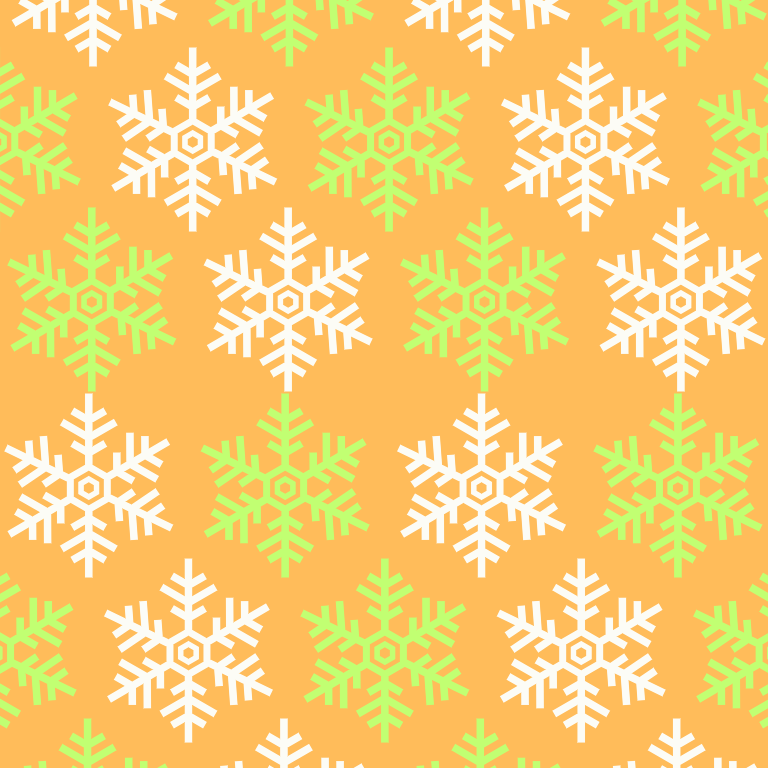
This pattern is drawn by a WebGL 2 fragment shader. Its source:

```glsl
#version 300 es
precision highp float;
// Staggered rows of six-armed snowflakes, alternately white and lime, on orange.
// Each flake is three barbed bars crossed at its centre, with hexagon rings on top.
// Three rows form a block that repeats downward with a slight sideways drift.

uniform vec2 u_resolution;
out vec4 fragColor;

const vec3 ORANGE = vec3(1.0, 0.737, 0.353);
const vec3 LIME = vec3(0.757, 1.0, 0.447);
const vec3 WHITE = vec3(0.988, 0.988, 0.965);

// Layout, in canvas heights
const float COLUMN_PITCH = 0.2557;
const vec2 BLOCK_STEP = vec2(-0.0055, -0.6654);
const float FLAKE_RADIUS = 0.1198;

// Flake parts, in flake radii
const float HALF_STROKE = 0.041;
const float VERTICAL_SHIFT = 0.027;

float boxDistance(vec2 p, vec2 halfSize) {
    vec2 d = abs(p) - halfSize;
    return length(max(d, 0.0)) + min(max(d.x, d.y), 0.0);
}

// Hexagon with a corner at the top
float hexDistance(vec2 p, float apothem) {
    p = abs(p);
    return max(p.x, dot(p, vec2(0.5, 0.8660254))) - apothem;
}

// Side branch leaving the stem at 60 degrees
float barbDistance(vec2 p, float start, float len) {
    const vec2 dir = vec2(0.8660254, 0.5);
    vec2 d = p - vec2(0.0, start);
    vec2 local = vec2(dot(d, dir), dot(d, vec2(-dir.y, dir.x)));
    return boxDistance(local - vec2(0.5 * len, 0.0), vec2(0.5 * len, HALF_STROKE));
}

// Two opposite arms with three pairs of barbs each
float barDistance(vec2 p, float degreesFromX) {
    float a = radians(degreesFromX);
    vec2 axis = vec2(cos(a), sin(a));
    vec2 q = abs(vec2(dot(p, vec2(-axis.y, axis.x)), dot(p, axis)));
    float d = boxDistance(q, vec2(HALF_STROKE, 1.0));
    d = min(d, barbDistance(q, 0.354, 0.207));
    d = min(d, barbDistance(q, 0.520, 0.339));
    return min(d, barbDistance(q, 0.708, 0.207));
}

float flakeDistance(vec2 p) {
    float arms = barDistance(p - vec2(0.0, VERTICAL_SHIFT), 90.0);
    arms = min(arms, barDistance(p, 30.3));
    arms = min(arms, barDistance(p, -25.8));
    // Hub: an outer ring cut from the arms, and a small ring inside
    float hub = max(min(arms, hexDistance(p, 0.239)), -hexDistance(p, 0.163));
    float core = max(hexDistance(p, 0.114), -hexDistance(p, 0.054));
    return min(hub, core);
}

// Centre of the first flake in each row of a block
vec2 rowOrigin(int row) {
    if (row == 0) return vec2(0.1211, 1.0300);
    if (row == 1) return vec2(-0.0048, 0.8151);
    return vec2(0.1195, 0.6068);
}

void main() {
    vec2 p = gl_FragCoord.xy / u_resolution.y;
    float pixel = 1.0 / u_resolution.y;
    vec3 color = ORANGE;

    for (int row = 0; row < 3; row++) {
        // Nearest flake of this row type
        vec2 origin = rowOrigin(row);
        float block = round((p.y - origin.y) / BLOCK_STEP.y);
        vec2 local = p - origin - block * BLOCK_STEP;
        float column = round(local.x / COLUMN_PITCH);
        local.x -= column * COLUMN_PITCH;

        float isLime = mod(column + (row > 0 ? 1.0 : 0.0), 2.0);
        float d = flakeDistance(local / FLAKE_RADIUS) * FLAKE_RADIUS;
        float coverage = 1.0 - smoothstep(-0.6 * pixel, 0.6 * pixel, d);
        color = mix(color, mix(WHITE, LIME, isLime), coverage);
    }
    fragColor = vec4(color, 1.0);
}
```
